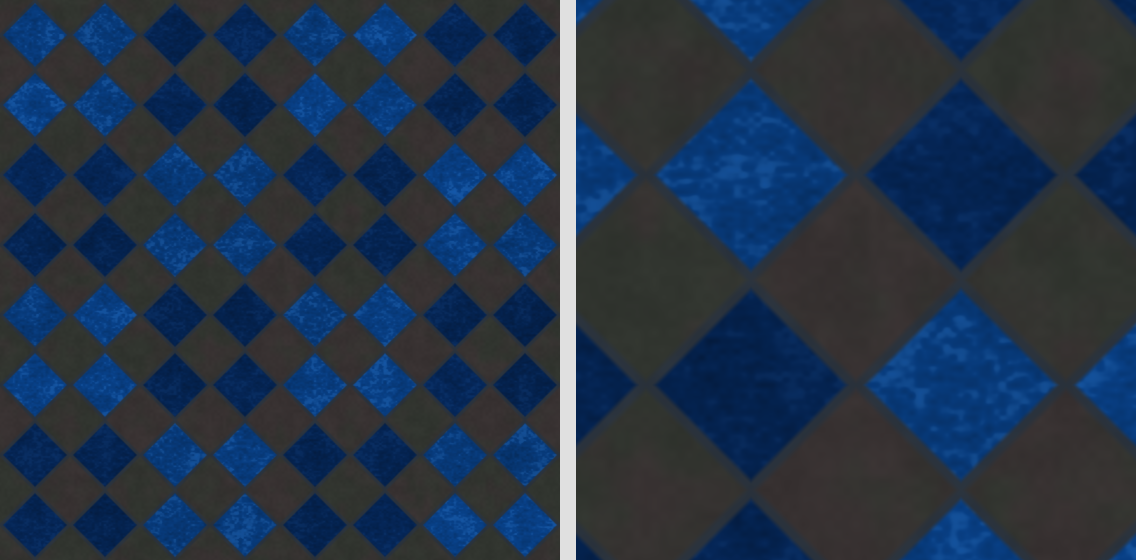
Left, the full canvas; right, a detail of the centre.
Write a Shadertoy shader that draws this pattern.

```glsl
// Checkered cloth of light and dark blue diamonds in two-by-two blocks on mottled charcoal

const float CELLS = 8.0; // diamonds across and down

float hash(vec2 p) {
    vec3 q = fract(p.xyx * vec3(0.1031, 0.1030, 0.0973));
    q += dot(q, q.yzx + 33.33);
    return fract((q.x + q.y) * q.z);
}

// Value noise over cell units; whole-number frequencies wrap at the canvas edge
float noise(vec2 p, vec2 freq, float seed) {
    vec2 period = CELLS * freq;
    p *= freq;
    vec2 i = floor(p), f = fract(p);
    f = f * f * (3.0 - 2.0 * f);
    vec2 a = mod(i, period) + seed, b = mod(i + 1.0, period) + seed;
    return mix(mix(hash(a), hash(vec2(b.x, a.y)), f.x),
               mix(hash(vec2(a.x, b.y)), hash(b), f.x), f.y);
}

// Blue cloth: colour alternates per block, with cloudy wear and a fine weave
vec3 blueCloth(vec2 p) {
    vec2 id = mod(floor(p), CELLS);
    vec2 block = floor(id / 2.0);
    float light = mod(block.x + block.y, 2.0);
    vec3 color = mix(vec3(0.018, 0.142, 0.325), vec3(0.03, 0.235, 0.495), light);

    float cloud = noise(p, vec2(4.0), 11.0) - 0.5;
    float weave = noise(p, vec2(16.0, 24.0), 37.0) - 0.5;
    float thread = noise(p, vec2(30.0, 38.0), 71.0) - 0.5;
    float tone = 0.12 * (hash(id + 5.0) - 0.5) + 0.20 * cloud + 0.17 * weave + 0.13 * thread;
    color *= 1.0 + tone;

    // Pale worn flecks, strongest on the light cloth
    float fleck = smoothstep(0.05, 0.35, 0.5 * cloud + 0.5 * weave + 0.4 * thread);
    return color + fleck * mix(0.015, 0.045, light) * vec3(0.9, 1.0, 0.8);
}

// Charcoal cloth: faint drift between warm and green greys
vec3 charcoalCloth(vec2 p) {
    vec2 id = mod(floor(p + 0.5), CELLS);
    float hue = 0.35 * hash(id + 91.0) + 0.4 * noise(p, vec2(3.0), 131.0)
              + 0.25 * noise(p, vec2(9.0), 173.0);
    vec3 color = mix(vec3(0.190, 0.205, 0.182), vec3(0.218, 0.193, 0.193),
                     smoothstep(0.25, 0.75, hue));
    float grain = 0.6 * noise(p, vec2(7.0), 211.0) + 0.4 * noise(p, vec2(24.0), 251.0);
    return color * (1.0 + 0.16 * (grain - 0.5));
}

void mainImage(out vec4 fragColor, in vec2 fragCoord) {
    vec2 p = CELLS * fragCoord / iResolution.xy;
    vec2 local = abs(fract(p) - 0.5);

    // Signed distance to the diamond, negative inside
    float d = (local.x + local.y - 0.455) * 0.7071;
    float soft = max(0.016, CELLS / iResolution.y);

    // Blue-grey seam between the two cloths
    vec3 seam = vec3(0.165, 0.197, 0.236) * (0.96 + 0.08 * noise(p, vec2(12.0), 293.0));
    vec3 color = mix(seam, charcoalCloth(p), smoothstep(0.028, 0.066, d));
    color = mix(blueCloth(p), color, smoothstep(-soft, soft, d));

    fragColor = vec4(color, 1.0);
}
```
